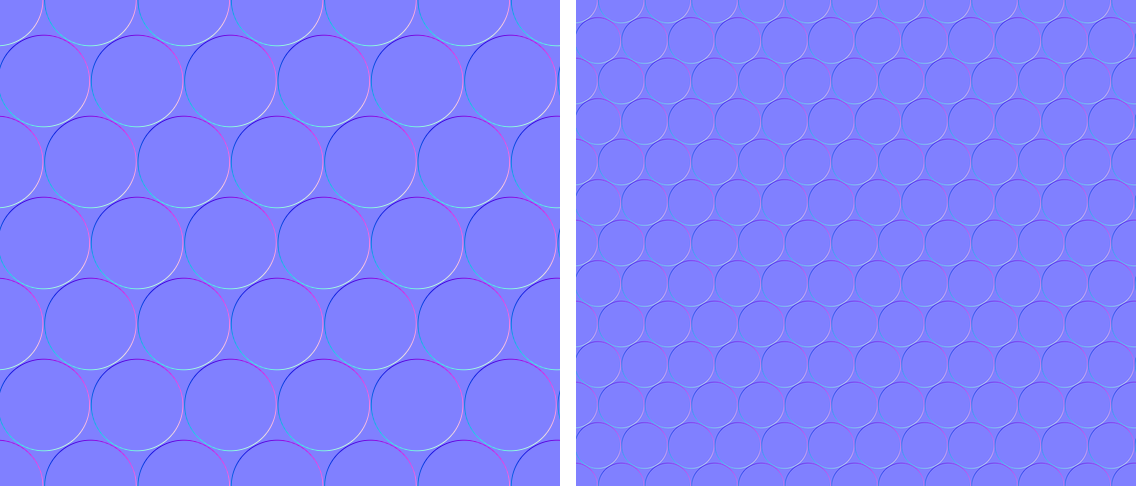
Left: one tile. Right: repeated 2 by 2.
Reproduce this texture map procedurally as a Shadertoy shader.

```glsl
// Tangent-space normal map of thin-grooved discs packed in staggered rows.

const float COLUMNS = 6.0;
const float ROWS = 6.0;             // even, so the stagger wraps
const float ROW_PITCH = 0.8672;     // row spacing, in column widths
const float FIRST_CENTER = 0.969;   // x of a disc in the even rows
const float RADIUS = 0.4905;
const float LINE_WIDTH = 0.0095;
const float SLOPE = 0.6;            // tilt of the groove wall
const float GROOVE_BLUE = 0.87;
const float DASHES = 56.0;          // faint breaks around the rim
const float DASH_DEPTH = 0.35;
const vec3 FLAT_NORMAL = vec3(0.5, 0.5, 1.0);

// Vector from the nearest disc center to p.
vec2 offsetFromDisc(vec2 p) {
    vec2 nearest = vec2(10.0);
    float firstRow = floor(p.y / ROW_PITCH);
    for (int i = 0; i < 2; i++) {
        float row = firstRow + float(i);
        float shift = FIRST_CENTER + 0.5 * mod(row, 2.0);
        vec2 q = vec2(fract(p.x - shift + 0.5) - 0.5, p.y - row * ROW_PITCH);
        if (dot(q, q) < dot(nearest, nearest)) nearest = q;
    }
    return nearest;
}

// Share of a pixel covered by the line at signed distance d.
float lineCoverage(float d, float pixel) {
    float halfLine = 0.5 * LINE_WIDTH;
    float overlap = min(d + 0.5 * pixel, halfLine) - max(d - 0.5 * pixel, -halfLine);
    return clamp(overlap / pixel, 0.0, 1.0);
}

// Line strength: broken on the upper right and lower left arcs only.
float rimStrength(vec2 dir) {
    float arc = smoothstep(0.0, 0.7, 2.0 * dir.x * dir.y);
    float dash = 0.5 + 0.5 * sin(DASHES * atan(dir.y, dir.x));
    return 1.0 - DASH_DEPTH * arc * dash;
}

void mainImage(out vec4 fragColor, in vec2 fragCoord) {
    vec2 uv = fragCoord / iResolution.xy;
    vec2 p = uv * vec2(COLUMNS, ROWS * ROW_PITCH);
    float pixel = COLUMNS / iResolution.x;

    vec2 q = offsetFromDisc(p);
    float dist = length(q);
    vec2 dir = q / max(dist, 1e-4);

    // Groove wall faces outward, with green pointing down
    vec2 tilt = 0.5 + SLOPE * dir * vec2(1.0, -1.0);
    vec3 groove = vec3(clamp(tilt, 0.0, 1.0), GROOVE_BLUE);

    float coverage = lineCoverage(dist - RADIUS, pixel) * rimStrength(dir);
    fragColor = vec4(mix(FLAT_NORMAL, groove, coverage), 1.0);
}
```
